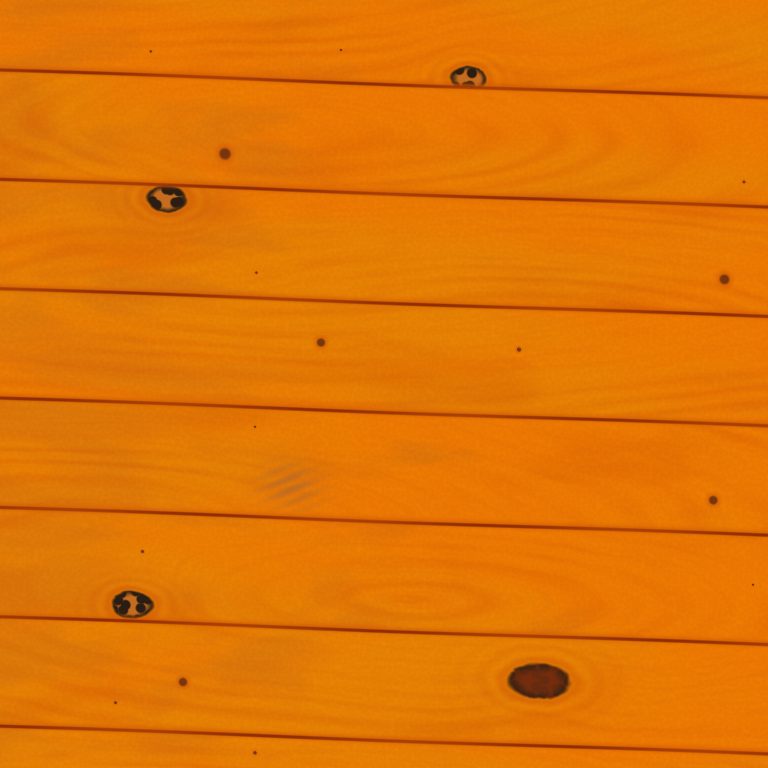
A three.js fragment shader for this texture:

```glsl
varying vec2 vUv;

#define BOARD_HEIGHT 0.1424
#define FIRST_SEAM 0.0911
#define SLOPE 0.0365
#define SEAM_WIDTH 0.0019
#define SEAM_SHADE 0.0055
#define RING_DENSITY 42.0
#define RING_DEPTH 0.26
#define FIBER_DEPTH 0.10
#define BLOTCH_DEPTH 0.55
#define SPECKLE 0.022

const vec3 ORANGE = vec3(0.925, 0.472, 0.008);
const vec3 HONEY = vec3(0.900, 0.505, 0.012);
const vec3 DULL = vec3(0.825, 0.440, 0.055);
const vec3 RUST = vec3(0.820, 0.350, 0.015);
const vec3 GROOVE = vec3(0.560, 0.180, 0.020);
const vec3 BROWN = vec3(0.400, 0.170, 0.060);
const vec3 CHARCOAL = vec3(0.170, 0.115, 0.075);
const vec3 SMOKE = vec3(0.690, 0.400, 0.180);

vec2 hash2(vec2 p) {
  return fract(sin(vec2(dot(p, vec2(127.1, 311.7)), dot(p, vec2(269.5, 183.3)))) * 43758.5);
}

// Distance to the nearest scattered cell point
float cells(vec2 p) {
  vec2 id = floor(p);
  float nearest = 2.0;
  for (int j = -1; j <= 1; j++)
    for (int i = -1; i <= 1; i++) {
      vec2 cell = id + vec2(float(i), float(j));
      nearest = min(nearest, length(cell + hash2(cell) - p));
    }
  return nearest;
}

// Warped, layered sines, about -1 to 1
float waves(vec2 p) {
  float sum = 0.0, amp = 0.55;
  for (int i = 0; i < 4; i++) {
    p = mat2(0.8, 0.6, -0.6, 0.8) * p * 1.8 + 0.7 * sin(p.yx);
    sum += amp * sin(p.x) * cos(p.y + 1.3);
    amp *= 0.6;
  }
  return sum;
}

void main() {
  // Tilted boards, counted downward
  float x = vUv.x;
  float down = 1.0 - vUv.y - SLOPE * x + 0.0007 * sin(x * 9.0);
  float s = (down - FIRST_SEAM) / BOARD_HEIGHT;
  float row = floor(s);
  float y = fract(s);

  // One knot site per board; its residue decides what grows there
  vec2 site = fract(vec2(0.1105, 0.531) - vec2(0.1965, 0.395) * row + vec2(0.303, -0.006) * row * row);
  float residue = mod(row * row + 0.5, 9.0) - 0.5;
  float knotted = 1.0 - step(0.5, abs(abs(residue - 4.0) - 3.0));
  float smudged = (1.0 - step(0.5, residue)) * abs(sin(row * 0.5236));
  float central = 1.0 - abs(2.0 * site.y - 1.0);
  vec2 q = vec2(x - site.x, (y - site.y) * BOARD_HEIGHT);
  vec2 radius = vec2(0.021, 0.015) + vec2(0.024, 0.010) * central;
  float knotDist = length(q / radius) + 0.10 * waves(q * 45.0 + row);

  // Broad colour drift, duller toward the left
  float drift = waves(vec2(x * 2.2, y * 1.1) + row * 3.7);
  float mottling = waves(vec2(x * 6.0, y * 2.5) + row * 7.1);
  vec3 color = mix(ORANGE, HONEY, smoothstep(-0.5, 0.6, drift + 0.35 - 0.7 * x));
  float dull = smoothstep(0.0, 0.9, mottling + 0.55 - 1.3 * x);
  color = mix(color, DULL, BLOTCH_DEPTH * dull);
  color = mix(color, RUST, 0.30 * smoothstep(0.1, 0.9, waves(vec2(x * 4.0, y * 1.6) - row * 5.3)));

  // Arched growth rings, bent around knots
  vec2 arch = vec2((x - 0.38 - 0.3 * sin(row * 1.7)) * 1.5, y - 0.45 - 1.1 * sin(row * 2.3));
  float bend = knotted * 0.18 * exp(-dot(q, q) * 220.0);
  float growth = length(arch) + bend + 0.06 * waves(vec2(x * 3.0, y * 0.8) + row);
  float rings = 0.5 + 0.5 * sin(growth * RING_DENSITY + 1.5 * sin(growth * 11.0));
  float ringFade = smoothstep(-0.5, 0.7, waves(vec2(x * 2.5, y * 1.8) + row * 2.9));
  color = mix(color, RUST, RING_DEPTH * rings * rings * ringFade);
  color = mix(color, HONEY, 0.25 * pow(1.0 - rings, 3.0) * ringFade);

  // Fine fibers and speckle
  float fiber = cells(vec2(x * 12.0, growth * 26.0 + row * 31.0));
  color = mix(color, RUST, FIBER_DEPTH * smoothstep(0.3, 0.9, fiber));
  color *= 1.0 + SPECKLE * (cells(vUv * 190.0) - 0.5) * 2.0;

  // Feathered smudges
  vec2 m = vec2(x - site.x - 0.13, (y - 1.0 + site.y) * BOARD_HEIGHT);
  float feather = exp(-dot(m * vec2(26.0, 36.0), m * vec2(26.0, 36.0)));
  float streaks = 0.6 + 0.4 * sin(m.x * 160.0 + m.y * 420.0 + 2.0 * mottling);
  color = mix(color, SMOKE, 0.75 * smudged * feather * streaks);

  // Knot halo: stain, pale collar and rings
  float halo = knotted * exp(-1.3 * max(knotDist - 1.0, 0.0));
  float collar = 0.5 + 0.5 * sin(knotDist * 9.0);
  color = mix(color, mix(RUST, HONEY, collar), 0.60 * halo);
  vec2 stain = (q - vec2(0.065, 0.012)) * vec2(28.0, 45.0);
  color = mix(color, RUST, 0.40 * knotted * (1.0 - central) * exp(-dot(stain, stain)));

  // Knot core: whole and brown in mid board, cracked near edges
  float chips = smoothstep(0.38, 0.60, cells(q * 75.0 + row * 5.0));
  vec3 cracked = mix(CHARCOAL, mix(SMOKE, ORANGE, 0.35), chips * (1.0 - smoothstep(0.55, 1.0, knotDist)));
  vec3 whole = mix(BROWN, CHARCOAL, 0.65 * smoothstep(0.5, 0.95, knotDist));
  whole = mix(whole, GROOVE, 0.35 * chips);
  vec3 core = mix(cracked, whole, smoothstep(0.45, 0.65, central));
  color = mix(color, core, knotted * (1.0 - smoothstep(0.88, 1.08, knotDist)));

  // Scattered pin knots, mostly tiny
  for (int i = 0; i < 2; i++) {
    vec2 seed = hash2(vec2(row + 9.0, float(i) * 4.0 + 2.0));
    float size = 0.0015 + 0.009 * pow(hash2(seed * 17.0).x, 6.0);
    float pin = length(vec2(x - seed.x, (y - 0.15 - 0.7 * seed.y) * BOARD_HEIGHT));
    color = mix(color, RUST, 0.5 * (1.0 - smoothstep(size, size * 2.2, pin)));
    color = mix(color, BROWN, 0.85 * (1.0 - smoothstep(size * 0.6, size * 1.2, pin)));
  }

  // Seams: thin groove with a softer red shade above
  float seam = (y - step(0.5, y)) * BOARD_HEIGHT;
  float wear = 0.82 + 0.18 * sin(x * 17.0 + floor(s + 0.5) * 2.4);
  float spread = SEAM_SHADE * (seam < 0.0 ? 1.0 : 0.6);
  color = mix(color, RUST, 0.85 * exp(-seam * seam / (spread * spread)));
  float groove = 1.0 - smoothstep(SEAM_WIDTH * 0.4, SEAM_WIDTH * 1.7, abs(seam));
  color = mix(color, GROOVE, groove * wear);

  gl_FragColor = vec4(clamp(color, 0.0, 1.0), 1.0);
}
```
